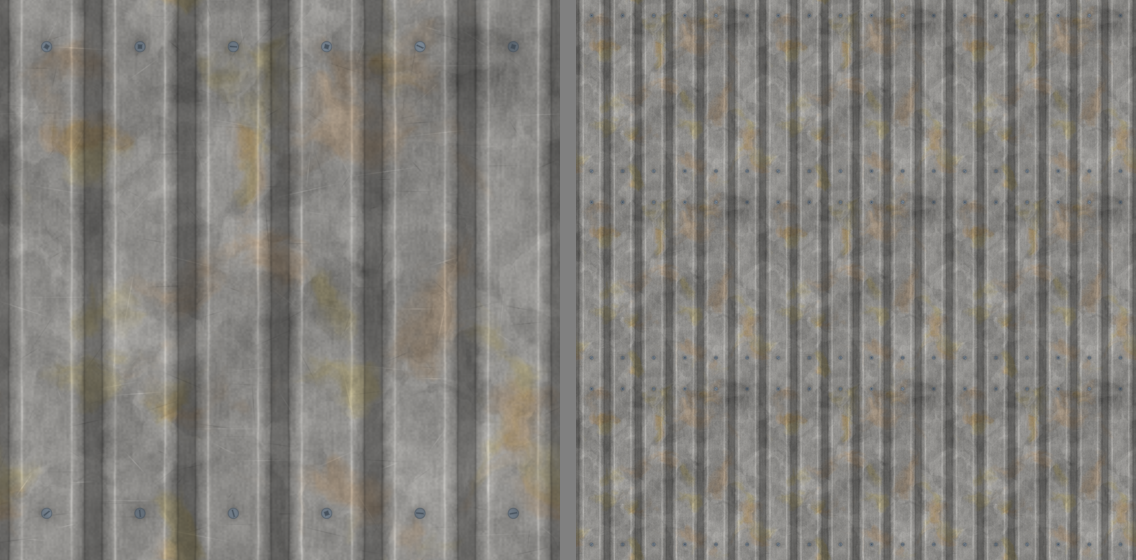
Left, the tile; right, the same tile 3 across and 3 down.
Write a WebGL 1 fragment shader that draws this texture.

```glsl
precision highp float;
// Weathered galvanised sheet: six vertical ribs with worn ridges, dark valleys
// and two rows of screws. The rib profile is a function of the distance to the
// rib axis; wear comes from wrapped value noise, soft cells and scratch segments.
uniform vec2 u_resolution;

const float RIBS = 6.0;
const float RIDGE = 0.267;            // rib axis to ridge, in rib widths
const float CREASE = 0.402;           // rib axis to valley edge
const float FLAT_TONE = 0.535;
const float SLOPE_TONE = 0.445;
const float VALLEY_TONE = 0.385;
const vec3 METAL_TINT = vec3(1.008, 1.0, 0.982);
const vec3 OLIVE_STAIN = vec3(1.03, 0.99, 0.82);
const vec3 RUST_STAIN = vec3(1.05, 0.96, 0.86);
const vec3 SCREW_BLUE = vec3(0.43, 0.475, 0.52);
const vec3 SCREW_DARK = vec3(0.24, 0.28, 0.32);
const float SCREW_RADIUS = 0.0098;
const float SCREW_OFFSET = 0.41667;   // screw rows above and below the middle
const float SCRATCH_WIDTH = 0.0006;

float hash(vec2 p) {
  vec3 q = fract(p.xyx * vec3(0.1031, 0.1030, 0.0973));
  q += dot(q, q.yzx + 33.33);
  return fract((q.x + q.y) * q.z);
}

float bell(float x, float width) {
  x /= width;
  return exp(-x * x);
}

// Value noise that wraps after "period" cells.
float noise(vec2 uv, vec2 period) {
  vec2 p = uv * period, i = floor(p), f = fract(p);
  f = f * f * (3.0 - 2.0 * f);
  vec2 a = mod(i, period), b = mod(i + 1.0, period);
  return mix(mix(hash(a), hash(vec2(b.x, a.y)), f.x),
             mix(hash(vec2(a.x, b.y)), hash(b), f.x), f.y);
}

float fbm(vec2 uv, vec2 period) {
  float sum = 0.0, amp = 0.516;
  for (int k = 0; k < 5; k++) {
    sum += amp * noise(uv, period);
    uv += vec2(0.371, 0.193);
    period *= 2.0;
    amp *= 0.5;
  }
  return sum;
}

// Cellular noise: random tone of the nearest cell, with softened borders.
float cellTone(vec2 uv, float period) {
  vec2 p = uv * period, i = floor(p);
  float sum = 0.0, total = 0.0;
  for (int y = -1; y <= 1; y++) for (int x = -1; x <= 1; x++) {
    vec2 c = i + vec2(float(x), float(y)), id = mod(c, period);
    vec2 site = c + vec2(hash(id + 11.0), hash(id + 37.0));
    float w = exp(-22.0 * length(p - site));
    sum += w * hash(id + 71.0);
    total += w;
  }
  return sum / total;
}

// One faint, mostly sideways scratch per grid cell.
float scratches(vec2 uv, float period, float px) {
  vec2 p = uv * period, i = floor(p);
  float sum = 0.0;
  for (int y = -1; y <= 1; y++) for (int x = -1; x <= 1; x++) {
    vec2 c = i + vec2(float(x), float(y)), id = mod(c, period);
    vec2 q = p - c - vec2(hash(id + 5.0), hash(id + 19.0));
    float spin = 2.0 * hash(id + 53.0) - 1.0;
    float angle = 1.5 * spin * abs(spin);
    vec2 dir = vec2(cos(angle), sin(angle));
    float reach = mix(0.15, 0.75, hash(id + 83.0));
    float along = clamp(dot(q, dir), -reach, reach);
    float d = length(q - dir * along) / period;
    float fade = 1.0 - abs(along) / reach;
    sum += fade * hash(id + 97.0) * (1.0 - smoothstep(0.0, SCRATCH_WIDTH + px, d));
  }
  return sum;
}

void main() {
  vec2 uv = gl_FragCoord.xy / u_resolution;
  float px = 1.0 / min(u_resolution.x, u_resolution.y);

  // Rib profile: flat top, sloping side, valley.
  float d = abs(fract(uv.x * RIBS) - 0.5) + 0.008 * (noise(uv, vec2(24.0)) - 0.5);
  float valley = smoothstep(CREASE - 0.012, CREASE + 0.008, d);
  float tone = mix(FLAT_TONE, SLOPE_TONE, smoothstep(RIDGE + 0.01, CREASE, d));
  tone = mix(tone, VALLEY_TONE, valley);
  tone -= 0.055 * bell(d - CREASE, 0.016);
  float rub = fbm(uv + 0.31, vec2(24.0, 12.0));
  tone += (0.1 * bell(d - RIDGE, 0.014) + 0.03 * bell(d - RIDGE, 0.05)) * (0.2 + 1.4 * rub);

  // Wear: broad clouds, flaked patches, scuffs, grain and scratches.
  vec2 warp = vec2(fbm(uv, vec2(8.0)), fbm(uv + 0.47, vec2(8.0))) - 0.5;
  vec2 bent = uv + 0.14 * warp;
  float wear = 0.19 * (fbm(uv + 0.13, vec2(4.0, 5.0)) - 0.5);
  wear += 0.05 * (cellTone(bent, 13.0) - 0.5);
  wear += 0.05 * smoothstep(0.54, 0.64, fbm(bent + 0.59, vec2(12.0, 9.0)));
  wear -= 0.03 * smoothstep(0.56, 0.68, fbm(bent + 0.23, vec2(14.0, 18.0)));
  wear += 0.08 * (fbm(uv + 0.71, vec2(40.0)) - 0.5);
  wear += 0.04 * (noise(uv, vec2(256.0)) - 0.5);
  wear += 0.035 * (noise(uv + 0.17, vec2(220.0, 30.0)) - 0.5);
  wear += 0.07 * scratches(uv, 9.0, px) - 0.05 * scratches(uv + 0.41, 14.0, px);
  tone += wear * mix(1.0, 0.65, valley);

  // Tinted metal with sparse stains.
  vec3 color = tone * METAL_TINT;
  float olive = smoothstep(0.58, 0.76, fbm(bent + 0.83, vec2(7.0)));
  float rust = smoothstep(0.55, 0.76, fbm(bent + 0.37, vec2(6.0, 8.0)));
  color *= mix(vec3(1.0), OLIVE_STAIN, olive) * mix(vec3(1.0), RUST_STAIN, rust);

  // Screws: a shaded disc with a turned slot or a dark socket.
  vec2 q = vec2((fract(uv.x * RIBS) - 0.5) / RIBS, abs(uv.y - 0.5) - SCREW_OFFSET);
  vec2 id = vec2(floor(uv.x * RIBS), step(0.5, uv.y));
  float r = length(q), turn = 3.1416 * hash(id + 7.0);
  vec2 t = vec2(cos(turn) * q.x - sin(turn) * q.y, sin(turn) * q.x + cos(turn) * q.y);
  float slot = max(abs(t.x) - 0.65 * SCREW_RADIUS, abs(t.y) - 0.0012);
  float socket = max(abs(t.x), abs(t.y)) - 0.4 * SCREW_RADIUS;
  float cut = mix(slot, socket, step(0.5, hash(id + 29.0)));
  vec3 head = SCREW_BLUE * (0.9 + 0.4 * (rub - 0.5) + 0.2 * hash(id + 43.0));
  head = mix(head, SCREW_DARK, 0.8 * (1.0 - smoothstep(-px, px, cut)));
  head = mix(head, SCREW_DARK, 0.55 * bell(r - SCREW_RADIUS, 0.0018));
  color *= 1.0 - 0.18 * bell(r, 1.5 * SCREW_RADIUS);
  color = mix(color, head, 1.0 - smoothstep(-px, px, r - SCREW_RADIUS));

  gl_FragColor = vec4(color, 1.0);
}
```
